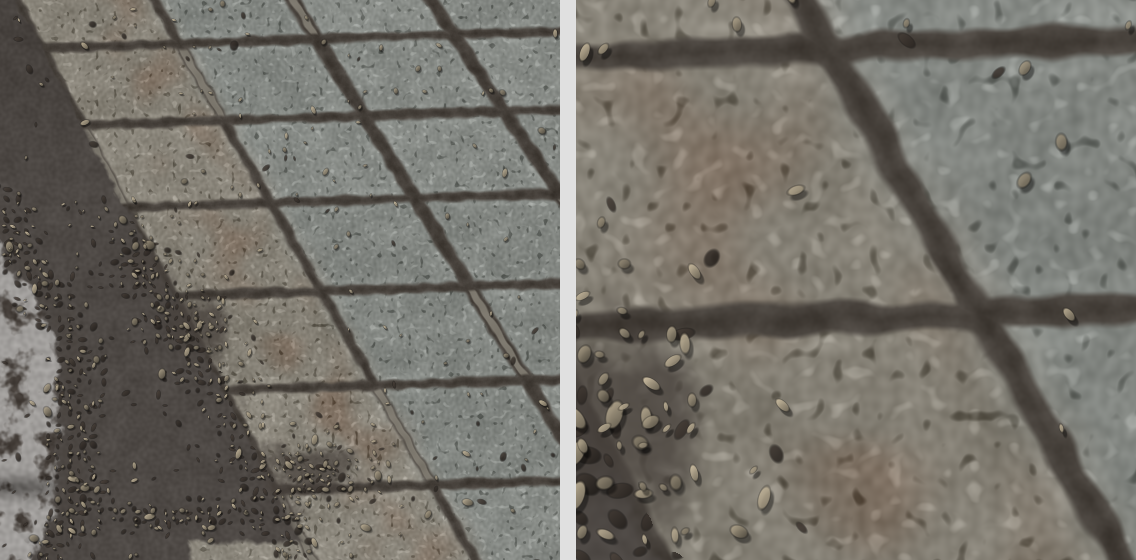
Left, the full canvas; right, a detail of the centre.
Give the GLSL for this texture, as a Shadertoy shader.

```glsl
// Slanted grid of worn grey paving slabs beside a muddy verge with grit and dirty snow.

const vec3 SLAB_COOL = vec3(0.515, 0.530, 0.512);
const vec3 SLAB_WARM = vec3(0.530, 0.512, 0.470);
const vec3 STAIN = vec3(0.47, 0.40, 0.34);
const vec3 JOINT = vec3(0.305, 0.283, 0.260);
const vec3 MUD = vec3(0.305, 0.285, 0.270);
const vec3 SOIL = vec3(0.20, 0.175, 0.155);
const vec3 SNOW = vec3(0.63, 0.62, 0.61);
const vec3 GRIT = vec3(0.57, 0.53, 0.45);

vec2 hash2(vec2 p) {
    vec3 a = fract(p.xyx * vec3(0.1031, 0.1030, 0.0973));
    a += dot(a, a.yzx + 33.33);
    return fract((a.xx + a.yz) * a.zy);
}

float gradDot(vec2 cell, vec2 corner, vec2 f) {
    float angle = 6.2832 * hash2(cell + corner + 61.0).x;
    return dot(vec2(cos(angle), sin(angle)), f - corner);
}

// Gradient noise, roughly -0.7 to 0.7
float noise(vec2 p) {
    vec2 i = floor(p), f = p - i;
    vec2 w = f * f * f * (f * (f * 6.0 - 15.0) + 10.0);
    vec2 e = vec2(0, 1);
    return mix(mix(gradDot(i, e.xx, f), gradDot(i, e.yx, f), w.x),
               mix(gradDot(i, e.xy, f), gradDot(i, e.yy, f), w.x), w.y);
}

float fbm(vec2 p) {
    float sum = 0.0, amp = 1.0;
    for (int k = 0; k < 4; k++) {
        sum += amp * noise(p);
        p = mat2(1.6, 1.2, -1.2, 1.6) * p + 7.3;
        amp *= 0.55;
    }
    return sum;
}

float blob(vec2 p, vec2 center, vec2 size) {
    vec2 d = (p - center) / size;
    return exp(-dot(d, d));
}

// Perspective grid: column, row, column width, row height; p.y runs downward
vec4 slabGrid(vec2 p) {
    float width = 0.247 + 0.043 * p.y;
    float u = (p.x - 0.276 - 0.573 * p.y) / width;
    float t = p.y + 0.033 * (p.x - 0.52) - 0.0716;
    float root = sqrt(max(0.01812 + 0.0208 * t, 0.0));
    return vec4(u, (root - 0.1346) / 0.0104, width, root);
}

float snowEdge(float y) {
    return 0.135 * smoothstep(0.35, 0.64, y) - 0.045 * smoothstep(0.88, 1.0, y) - 0.004;
}

// Chance of loose debris around a point
float debris(vec2 p) {
    float kerb = p.x - 0.03 - 0.53 * p.y;
    float d = 0.28 * exp(-kerb * kerb / 0.006) * smoothstep(0.3, 0.5, p.y);
    float bank = (p.x - snowEdge(p.y)) / 0.04;
    d += 0.55 * exp(-bank * bank) * smoothstep(0.3, 0.42, p.y);
    d += 0.95 * blob(p, vec2(0.57, 0.84), vec2(0.09, 0.045));
    d += 0.75 * blob(p, vec2(0.35, 0.58), vec2(0.06, 0.05));
    d += 0.40 * blob(p, vec2(0.25, 0.48), vec2(0.06, 0.05));
    d += 0.55 * blob(p, vec2(0.33, 0.92), vec2(0.16, 0.025));
    return d + 0.025;
}

// Scattered oval stones: x = coverage, y = shade
vec2 stones(vec2 p, float scale, float amount, float seed) {
    vec2 result = vec2(0), cell = floor(p * scale);
    float soft = 0.04 + scale / iResolution.y;
    for (int k = 0; k < 9; k++) {
        vec2 id = cell + vec2(k % 3, k / 3) - 1.0;
        vec2 h = hash2(id + seed), g = hash2(id + seed + 37.0);
        vec2 d = p * scale - id - 0.25 - 0.5 * h;
        float a = 6.2832 * g.y;
        vec2 q = mat2(cos(a), sin(a), -sin(a), cos(a)) * d;
        float dist = length(q * vec2(1.0, 1.2 + h.y)) - mix(0.2, 0.45, h.x * h.x);
        float cover = smoothstep(soft, -soft, dist);
        cover *= step(g.x, amount * debris((id + 0.5) / scale));
        float shade = 0.8 + 0.4 * h.y - 0.55 * (d.x + d.y);
        result = mix(result, vec2(1.0, shade), cover);
    }
    return result;
}

vec3 slabColor(vec2 p, vec4 grid) {
    float warm = smoothstep(0.15, -0.15, grid.x);
    vec3 col = mix(SLAB_COOL, SLAB_WARM, warm);
    col += 0.035 * (hash2(floor(grid.xy) + 20.0).x - 0.5);
    float patchy = smoothstep(-0.15, 0.4, noise(p * 11.0 + 3.0));
    col = mix(col, STAIN, 0.75 * patchy * exp(-pow((grid.x + 0.35) / 0.28, 2.0)));
    col += 0.055 * fbm(p * 18.0) + 0.07 * noise(p * vec2(150, 125));
    col += 0.09 * smoothstep(0.18, 0.5, noise(p * vec2(85, 100) + 9.0));
    return col - 0.16 * smoothstep(0.26, 0.5, noise(p * vec2(95, 80) + 40.0));
}

vec3 paving(vec2 p) {
    vec2 wobble = vec2(noise(p * 38.0), noise(p * 38.0 + 50.0));
    vec4 grid = slabGrid(p + 0.005 * wobble);
    vec2 nearest = round(grid.xy);
    vec2 dist = abs(grid.xy - nearest) * grid.zw * vec2(0.87, 1.0);
    float colHalf = mix(0.0085, 0.0125, step(0.5, nearest.x));
    float rowHalf = 0.0085 + 0.003 * noise(p * 9.0);
    float soft = 0.002 + 1.0 / iResolution.y;
    vec3 col = slabColor(p, grid);

    // Pale worn edges and dark joints, some filled with light sand
    float gap = min(dist.x - colHalf, dist.y - rowHalf);
    col += 0.05 * exp(-pow((gap - 0.006) / 0.005, 2.0)) * (0.5 + noise(p * 30.0));
    float filled = 1.0 - step(0.5, mod(floor(grid.y) + nearest.x, 4.0));
    vec3 fill = JOINT + 0.06 * fbm(p * 45.0) - 0.05 * smoothstep(0.0, -0.009, gap);
    float colJoint = smoothstep(soft, -soft, dist.x - colHalf);
    float sand = filled * smoothstep(0.008, 0.004, dist.x);
    col = mix(col, mix(fill, SLAB_WARM + 0.05 * wobble.x, 0.85 * sand), colJoint);
    return mix(col, fill, smoothstep(soft, -soft, dist.y - rowHalf));
}

void mainImage(out vec4 fragColor, in vec2 fragCoord) {
    vec2 p = fragCoord / iResolution.y;
    p.y = 1.0 - p.y;
    float rough = fbm(p * 22.0);
    vec3 col = paving(p);

    // Mud verge, open again at the lower edge
    vec4 grid = slabGrid(p);
    float side = (grid.x + 1.0) * grid.z + 0.012 * rough;
    float opening = min(p.y - 0.968, p.x - 0.34) + 0.008 * rough;
    vec3 mud = MUD + 0.03 * rough + 0.035 * noise(p * 120.0) - 0.03 * smoothstep(0.4, 0.0, p.y);
    col = mix(col, mud, smoothstep(0.005, -0.005, max(side, opening)));

    // Soil gathered under the debris
    col = mix(col, SOIL + 0.08, 0.75 * smoothstep(0.3, 0.85, debris(p) + 0.35 * rough));

    // Dirty snow bank
    float bank = p.x - snowEdge(p.y) + 0.03 + 0.025 * rough;
    vec3 snow = mix(SNOW, SOIL + 0.06, smoothstep(0.05, 0.5, fbm(p * 17.0 + 30.0)));
    snow -= 0.25 * blob(p, vec2(0.03, 0.87), vec2(0.09, 0.02));
    col = mix(col, snow + 0.08 * noise(p * 90.0), smoothstep(0.008, -0.008, bank));

    // Dark clods, then pale grit with a soft shadow
    float verge = smoothstep(0.02, -0.02, side);
    vec2 clods = stones(p, 52.0, 0.6 + 2.2 * verge, 11.0);
    col = mix(col, SOIL * clods.y, 0.85 * clods.x);
    for (int k = 0; k < 2; k++) {
        float scale = 44.0 + 32.0 * float(k), seed = 90.0 + 70.0 * float(k);
        float shadow = stones(p - vec2(0.002, 0.003), scale, 0.7, seed).x;
        vec2 grit = stones(p, scale, 0.7, seed);
        col = mix(col * (1.0 - 0.4 * shadow), GRIT * grit.y, 0.9 * grit.x);
    }
    fragColor = vec4(clamp(col, 0.0, 1.0), 1.0);
}
```
